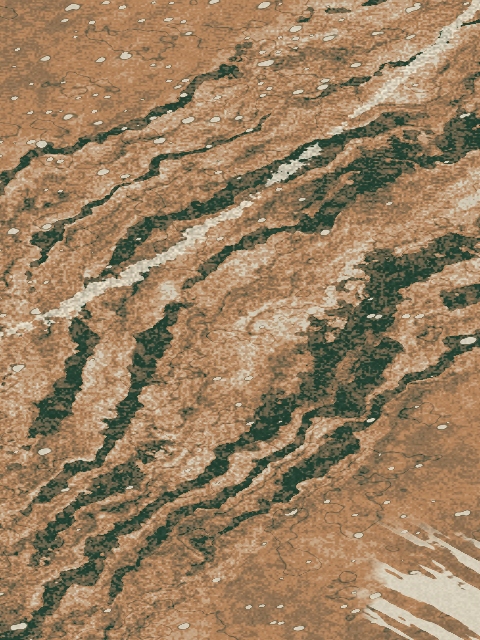
Reproduce this texture procedurally as a Shadertoy shader.

```glsl
// Weathered folded rock: ragged green and tan strata, a pale vein, chips and scraped streaks.
const vec3 GREEN = vec3(0.15, 0.26, 0.20), OLIVE = vec3(0.41, 0.38, 0.29);
const vec3 BROWN = vec3(0.57, 0.45, 0.33), ORANGE = vec3(0.71, 0.52, 0.36);
const vec3 TAN = vec3(0.76, 0.63, 0.50), PALE = vec3(0.81, 0.78, 0.70);
const vec2 FOLD_CORE = vec2(0.73, 0.604);

float hash(vec2 p) {
    return fract(sin(dot(p, vec2(127.1, 311.7))) * 43758.5);
}
float noise(vec2 p) {
    vec2 i = floor(p), f = fract(p);
    f = f * f * (3.0 - 2.0 * f);
    return mix(mix(hash(i), hash(i + vec2(1, 0)), f.x),
               mix(hash(i + vec2(0, 1)), hash(i + vec2(1, 1)), f.x), f.y);
}
float fbm(vec2 p) {
    float sum = 0.0, amp = 0.533;
    for (int i = 0; i < 4; i++) {
        sum += amp * noise(p);
        p = mat2(1.6, 1.2, -1.2, 1.6) * p + 7.3;
        amp *= 0.5;
    }
    return sum;
}
float smoothMax(float a, float b, float k) {
    float h = max(k - abs(a - b), 0.0) / k;
    return max(a, b) + h * h * k * 0.25;
}
float band(float s, float centre, float width) {
    float d = (s - centre) / width;
    return exp(-d * d);
}
// Depth across the strata: a sloping upper limb that bends into a steep left limb
float foldDepth(vec2 p) {
    vec2 q = p - FOLD_CORE;
    float bend = smoothMax(0.5 - p.y, 0.0, 0.2);
    return smoothMax(dot(q, vec2(-0.42, 0.9)), 0.74 * (-q.x - 1.3 * bend), 0.18);
}
// Positive inside scattered flat chips
float chips(vec2 p, float cells, float density) {
    vec2 id = floor(p * cells);
    vec2 q = fract(p * cells) - 0.5;
    q -= 0.4 * (vec2(hash(id + 3.1), hash(id + 8.7)) - 0.5);
    q.y -= 0.2 * q.x;
    float size = 0.08 + 0.18 * hash(id + 5.5);
    float wobble = 0.22 * (noise(p * 80.0) - 0.5);
    return hash(id) < density ? size - length(q * vec2(1.0, 2.4)) + wobble : -1.0;
}
vec3 rockColour(float t) {
    vec3 c = mix(GREEN, OLIVE, smoothstep(0.04, 0.22, t));
    c = mix(c, BROWN, smoothstep(0.24, 0.44, t));
    c = mix(c, ORANGE, smoothstep(0.46, 0.61, t));
    c = mix(c, TAN, smoothstep(0.64, 0.77, t));
    return mix(c, PALE, smoothstep(0.82, 1.0, t));
}

void mainImage(out vec4 fragColor, in vec2 fragCoord) {
    vec2 p = fragCoord / iResolution.x;
    // Ragged domain warp
    vec2 broad = vec2(fbm(p * 4.5), fbm(p * 4.5 + 31.0)) - 0.5;
    vec2 ragged = vec2(fbm(p * vec2(15, 30)), fbm(p * vec2(15, 30) + 17.0)) - 0.5;
    vec2 w = p + 0.11 * broad + vec2(0.085, 0.03) * ragged;
    float s = foldDepth(w);
    float flank = dot(w - FOLD_CORE, vec2(0.625, -0.78));
    float folded = (1.0 - smoothstep(0.58, 0.7, s)) * (1.0 - smoothstep(0.16, 0.26, flank));
    float inner = 1.0 - smoothstep(0.34, 0.46, s);
    float along = dot(p, vec2(0.8, 0.6));
    float fine = fbm(p * vec2(48, 85)) - 0.5;
    float grain = noise(p * vec2(230, 290)) - 0.5;

    // Dark strata and the core of the fold
    float right = smoothstep(0.45, 0.95, p.x);
    float dark = 0.95 * band(s, 0.405, 0.016) + 0.9 * band(s, 0.295, 0.015);
    dark += right * (0.9 * band(s, 0.34, 0.035) + 0.8 * band(s, 0.12, 0.04));
    dark += 0.65 * band(s, 0.51, 0.008) + 0.75 * band(s, 0.07, 0.025);
    dark += 0.85 * band(s, -0.01, 0.015);
    dark += 0.75 * band(s, 0.2, 0.035) * (1.0 - smoothstep(0.25, 0.5, p.y));
    dark += 0.9 * band(length((w - vec2(0.73, 0.62)) * vec2(1.0, 0.75)), 0.0, 0.1);
    dark = dark * folded + 0.75 * band(s, 0.635, 0.011);
    dark += 0.9 * band(flank, 0.15, 0.013) * (1.0 - smoothstep(0.0, 0.2, s));
    dark *= smoothstep(0.05, 0.075, length((w - vec2(0.88, 0.64)) * vec2(1.0, 1.35)));
    dark *= 0.4 + 0.8 * smoothstep(0.32, 0.6, fbm(p * 7.0 + 4.0));
    float edge = dark + 0.9 * (fbm(vec2(s * 38.0, along * 14.0)) - 0.5) + 0.9 * fine;
    float stain = smoothstep(0.36, 0.48, edge) * smoothstep(0.04, 0.2, dark);
    float halo = smoothstep(0.05, 0.2, dark) * (1.0 - smoothstep(0.2, 0.3, edge));

    // Laminae, two-tone mottling, dark threads and grain
    float lamina = fbm(vec2(s * 55.0, along * 6.0)) - 0.5;
    float mottle = fbm(vec2(s * 17.0, along * 5.0) + 9.0) + 0.7 * fine + 0.04 * inner;
    float patches = smoothstep(0.45, 0.54, mottle);
    float thread = band(fract(s * 17.0 + 2.0 * noise(p * 4.0) + 0.25 * fine), 0.5, 0.06);
    thread *= smoothstep(0.4, 0.55, noise(p * 12.0 + 2.0) + 0.4 * fine);
    float curl = band(fbm(p * vec2(10, 19) + 40.0), 0.63, 0.012);
    float tone = mix(0.6, 0.77, folded) + 0.45 * (fbm(p * 5.0 + 50.0) - 0.5);
    tone += lamina * mix(0.25, 0.75, folded) + fine * mix(0.3, 0.6, folded);
    tone += grain * mix(0.16, 0.36, folded) + 0.12 * halo;
    tone -= folded * (0.24 * patches + 0.32 * thread) + 0.3 * curl;
    tone = mix(tone, 0.07 + 0.35 * grain + 0.8 * fine, 0.94 * stain);
    vec3 colour = rockColour(tone);

    // Broken pale vein crossing the strata
    float veinY = 0.63 + 0.42 * p.x + 0.28 * p.x * p.x;
    float veinDist = abs(p.y - veinY + 0.035 * broad.y + 0.035 * ragged.y) * 0.82;
    float veinWidth = 0.004 + 0.01 * noise(vec2(p.x * 13.0, 2.0)) + 0.03 * fine;
    float vein = smoothstep(-0.002, 0.002, veinWidth - veinDist + 0.005 * grain);
    colour = mix(colour, PALE + 0.03 + 0.2 * grain, 0.9 * vein);

    // Scattered chips with shadowed rims
    float density = 0.08 + 0.3 * smoothstep(0.44, 0.6, s) + 0.12 * smoothstep(0.15, 0.25, flank);
    float chip = max(chips(p, 17.0, density), chips(p + 0.37, 31.0, 0.6 * density));
    colour = mix(colour, OLIVE, 0.65 * smoothstep(-0.1, -0.03, chip));
    colour = mix(colour, PALE + 0.03, smoothstep(-0.02, 0.03, chip));

    // Scraped streaks in the lower right corner
    vec2 scrape = vec2(dot(p, vec2(0.87, -0.49)), dot(p, vec2(0.49, 0.87)));
    float corner = smoothstep(0.75, 0.8, p.x + 0.15 * ragged.x) * (1.0 - smoothstep(0.18, 0.27, p.y));
    float streak = noise(vec2(scrape.x * 5.0, scrape.y * 50.0)) + 0.25 * band(scrape.y, 0.53, 0.05);
    streak += 0.5 * (noise(vec2(scrape.x * 14.0, scrape.y * 140.0)) - 0.5) + 0.3 * fine;
    colour = mix(colour, BROWN * 0.92, 0.55 * corner * smoothstep(0.6, 0.3, streak));
    colour = mix(colour, PALE + 0.03, corner * smoothstep(0.64, 0.7, streak));
    fragColor = vec4(clamp(colour + 0.07 * grain, 0.0, 1.0), 1.0);
}
```
